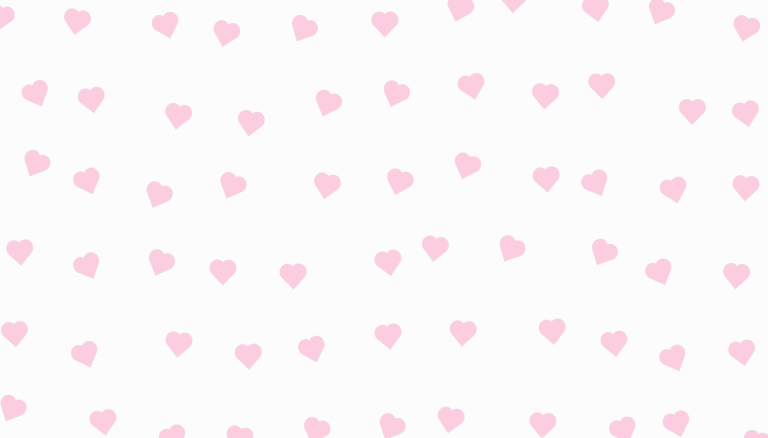
Write a WebGL 2 fragment shader that draws this pattern.

```glsl
#version 300 es
precision highp float;
// Small pink hearts, gently tilted and loosely scattered over near-white.

#define CELL vec2(0.167, 0.187)      // mean spacing, in canvas heights
#define ORIGIN vec2(0.0375, 0.0745)  // shift of the grid
#define HEART_SIZE 0.0536
#define JITTER vec2(0.42, 0.30)      // random spread, in cells
#define DRIFT 0.13                   // slow waviness of the rows, in cells
#define TILT vec2(-0.45, 0.50)       // range of lean, in radians
#define RIM 0.0022                   // width of the muted outline
#define PAPER vec3(0.99, 0.99, 0.99)
#define PINK vec3(0.99, 0.80, 0.88)
#define RIM_PINK vec3(0.965, 0.825, 0.88)

uniform vec2 u_resolution;
out vec4 fragColor;

vec3 hash3(vec2 cell) {
    vec3 h = fract(cell.xyx * vec3(0.1031, 0.1030, 0.0973) + 0.37);
    h += dot(h, h.yxz + 33.33);
    return fract((h.xxy + h.yzz) * h.zyx);
}

float squaredLength(vec2 v) { return dot(v, v); }

// Signed distance to a heart whose tip is at the origin, about 1.1 tall.
float heart(vec2 p) {
    p.x = abs(p.x) * 1.05;
    if (p.x + p.y > 1.0)
        return length(p - vec2(0.25, 0.75)) - sqrt(2.0) / 4.0;
    float notch = squaredLength(p - vec2(0.0, 1.0));
    float side = squaredLength(p - 0.5 * max(p.x + p.y, 0.0));
    return sqrt(min(notch, side)) * sign(p.x - p.y);
}

// Distance to the nearest heart among the neighbouring cells.
float scatteredHearts(vec2 p) {
    vec2 home = floor((p + ORIGIN) / CELL);
    float nearest = 1.0;
    for (int j = -1; j <= 1; j++) {
        for (int i = -1; i <= 1; i++) {
            vec2 cell = home + vec2(i, j);
            vec3 rnd = hash3(cell + 17.0);
            vec2 offset = (rnd.xy - 0.5) * JITTER;
            offset += DRIFT * sin(cell.yx * vec2(1.9, 0.85) + vec2(0.6, 2.0));
            vec2 center = (cell + 0.5 + offset) * CELL - ORIGIN;
            float lean = mix(TILT.x, TILT.y, rnd.z);
            float c = cos(lean), s = sin(lean);
            vec2 local = mat2(c, s, -s, c) * (p - center) / HEART_SIZE;
            nearest = min(nearest, heart(local + vec2(0.0, 0.55)) * HEART_SIZE);
        }
    }
    return nearest;
}

void main() {
    vec2 p = gl_FragCoord.xy / u_resolution.y;
    float pixel = 1.0 / u_resolution.y;
    float d = scatteredHearts(p);

    // Flat fill with a faint muted rim, then a soft edge onto the paper
    vec3 fill = mix(PINK, RIM_PINK, smoothstep(-RIM - pixel, -0.5 * RIM, d));
    float cover = 1.0 - smoothstep(-0.7 * pixel, 0.7 * pixel, d);
    fragColor = vec4(mix(PAPER, fill, cover), 1.0);
}
```
